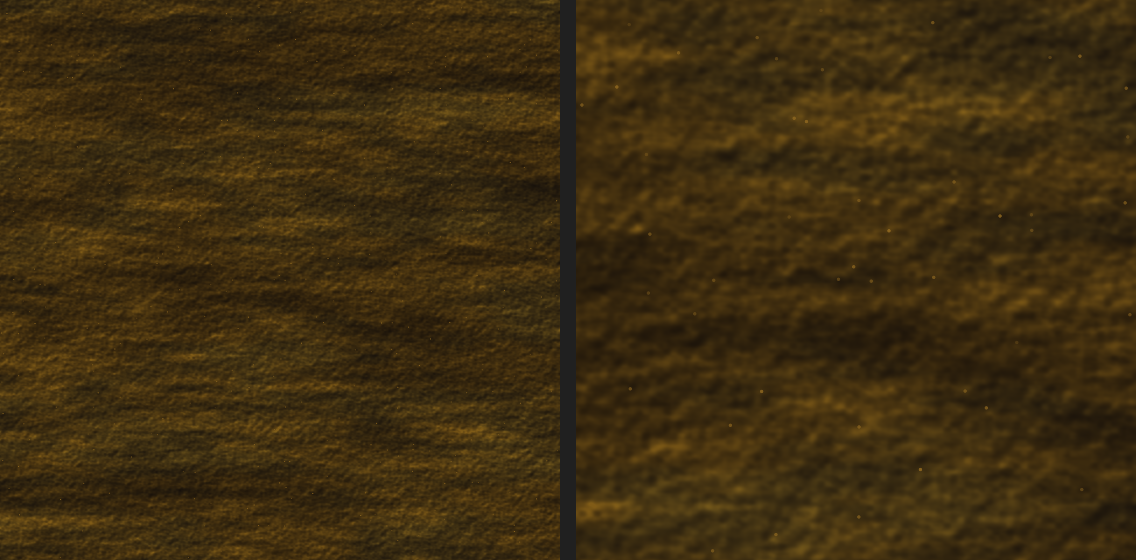
Left, the full canvas; right, a detail of the centre.
Give the GLSL for this texture, as a WebGL 1 fragment shader.

```glsl
precision highp float;
// Dark golden-brown weathered surface: horizontal streaks, pebbled relief, tiny glints.
uniform vec2 u_resolution;

// Colour ramp
const vec3 UMBER = vec3(0.140, 0.101, 0.046);
const vec3 GOLD = vec3(0.460, 0.341, 0.097);
const vec3 WARM_TINT = vec3(1.02, 0.98, 0.88);
const vec3 OLIVE_TINT = vec3(0.98, 1.02, 1.12);
const vec3 GLINT_COLOR = vec3(0.58, 0.42, 0.13);

// Feature frequencies, in cells per canvas
const vec2 BAND_FREQ = vec2(2.6, 15.0);
const vec2 STREAK_FREQ = vec2(12.0, 58.0);
const vec2 PEBBLE_FREQ = vec2(92.0, 116.0);
const vec2 TINT_FREQ = vec2(4.0, 11.0);
const vec2 GRAIN_FREQ = vec2(240.0, 280.0);
const float GLINT_FREQ = 105.0;

// Strengths
const float BASE_LEVEL = 0.231;
const float BAND_GAIN = 0.41;
const float STREAK_GAIN = 0.48;
const float RELIEF_GAIN = 0.50;
const float GRAIN_GAIN = 0.25;
const float WARP = 0.006;
const vec2 LIGHT_STEP = vec2(-0.0012, 0.0018);
const float GLINT_CHANCE = 0.035;
const float GLINT_RADIUS = 0.0010;

float hash(vec2 p) {
  vec3 q = fract(vec3(p.xyx) * 0.1031);
  q += dot(q, q.yzx + 33.33);
  return fract((q.x + q.y) * q.z);
}

// Value noise centred on zero
float noise(vec2 p) {
  vec2 cell = floor(p);
  vec2 f = fract(p);
  f = f * f * f * (f * (f * 6.0 - 15.0) + 10.0);
  float low = mix(hash(cell), hash(cell + vec2(1.0, 0.0)), f.x);
  float high = mix(hash(cell + vec2(0.0, 1.0)), hash(cell + 1.0), f.x);
  return mix(low, high, f.y) - 0.5;
}

float fbm(vec2 p) {
  float sum = 0.0;
  float amplitude = 1.0;
  for (int i = 0; i < 4; i++) {
    sum += amplitude * noise(p);
    p = p * 2.03 + vec2(17.3, 41.7);
    amplitude *= 0.52;
  }
  return sum;
}

// Pebbled height field, two scales turned against each other
float pebbles(vec2 p) {
  vec2 q = p * PEBBLE_FREQ;
  vec2 turned = vec2(0.8 * q.x - 0.6 * q.y, 0.6 * q.x + 0.8 * q.y);
  return noise(q + 9.0) + 0.55 * noise(turned * 1.9 + 200.0);
}

// Sparse soft dots, each kept inside its own cell
float glints(vec2 p, float pixel) {
  vec2 q = p * GLINT_FREQ;
  vec2 cell = floor(q);
  vec2 center = 0.3 + 0.4 * vec2(hash(cell + 51.0), hash(cell + 87.0));
  float dist = length(fract(q) - center) / GLINT_FREQ;
  float present = step(1.0 - GLINT_CHANCE, hash(cell + 13.0));
  float dot_mask = 1.0 - smoothstep(GLINT_RADIUS - pixel * 0.5, GLINT_RADIUS + pixel * 0.5, dist);
  return dot_mask * present * (0.25 + 0.6 * hash(cell + 29.0));
}

void main() {
  float pixel = 1.0 / min(u_resolution.x, u_resolution.y);
  vec2 p = gl_FragCoord.xy * pixel;

  // Gentle waviness of the horizontal layers
  vec2 layer = p + WARP * vec2(2.0 * noise(p * 9.0 + 70.0),
                               noise(p * vec2(5.0, 7.0)) + 0.5 * noise(p * vec2(17.0, 23.0)));

  // Broad bands and the finer wisps inside them
  float bands = fbm(layer * BAND_FREQ + 3.0);
  float streaks = fbm(layer * STREAK_FREQ + 120.0);

  // Pebbled relief lit from the upper left, plus fine grain
  float relief = pebbles(p - LIGHT_STEP) - pebbles(p + LIGHT_STEP);
  float grain = noise(p * GRAIN_FREQ + 31.0);

  float level = BASE_LEVEL * exp(BAND_GAIN * bands + STREAK_GAIN * streaks
                                 + RELIEF_GAIN * relief + GRAIN_GAIN * grain);
  float ramp = (level - UMBER.r) / (GOLD.r - UMBER.r);
  vec3 color = mix(UMBER, GOLD, clamp(ramp, -0.15, 1.1));

  // Drifting warm and olive patches
  float olive = smoothstep(-0.4, 0.4, fbm(layer * TINT_FREQ + 300.0) - 0.5 * streaks);
  color *= mix(WARM_TINT, OLIVE_TINT, olive);

  color = mix(color, GLINT_COLOR, glints(p, pixel));
  gl_FragColor = vec4(color, 1.0);
}
```
